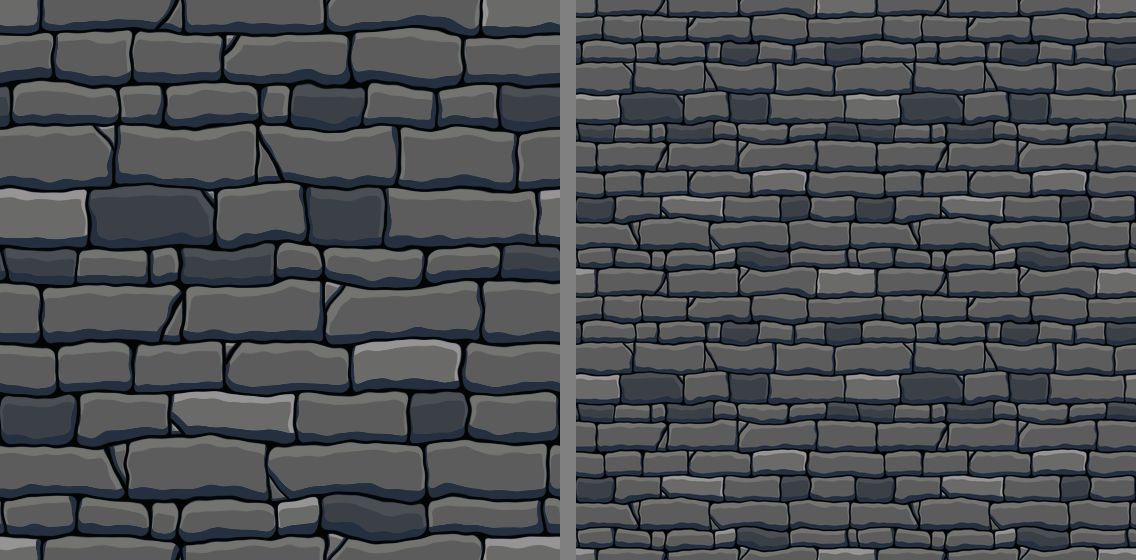
Left: one tile. Right: repeated 2 by 2.
Give the GLSL for this texture, as a WebGL 2 fragment shader.

```glsl
#version 300 es
precision highp float;

#define TILE 768.0        // design units across the canvas
#define GAP 2.0           // half width of the mortar line
#define SHADE_DEPTH 11.0  // height of the lower shadow
#define LIGHT_DEPTH 10.5  // height of the upper highlight
#define SWAY 20.0         // slow bending of the courses
#define WOBBLE 5.0        // hand-drawn edge waver
#define MORTAR vec3(0.01, 0.02, 0.02)
#define SHADOW vec3(0.14, 0.19, 0.25)
#define GREY vec3(0.36)
#define GREY_LIT vec3(0.45, 0.45, 0.44)
#define SLATE vec3(0.23, 0.25, 0.28)
#define PALE_LIT vec3(0.59, 0.58, 0.58)

uniform vec2 u_resolution;
out vec4 outColor;

// Course tops, the bond of each course, and masks of its dark and pale stones
const int COURSES = 11;
const float TOPS[12] = float[](45., 115., 173., 258., 338., 390., 467., 538., 608., 683., 737., 813.);
const int BOND[11] = int[](1, 2, 0, 1, 2, 0, 1, 1, 0, 2, 0);
const int DARK[11] = int[](0, 66, 0, 5, 137, 0, 0, 17, 0, 32, 0);
const int PALE[11] = int[](0, 0, 0, 8, 0, 0, 8, 4, 0, 16, 8);

// Three bonds: long, medium (with an optional split) and short stones
const float JOINTS[18] = float[](57., 250., 445., 662.,
  75., 183., 308., 482., 634., 717.,
  5., 104., 207., 246., 378., 440., 585., 688.);
const int FIRST[3] = int[](0, 4, 10);
const int COUNT[3] = int[](4, 5, 8);

struct Stone { vec2 mid, halfSize, cutAt, cutNormal; float radius, cutGap, side; };

vec2 hash2(vec2 p) {
  vec3 q = fract(p.xyx * vec3(0.1031, 0.1030, 0.0973));
  q += dot(q, q.yzx + 33.33);
  return fract((q.xx + q.yz) * q.zy);
}

// Gradient noise that wraps after a whole number of cells
float wrapNoise(vec2 uv, float cells, float seed) {
  vec2 p = uv * cells, i = floor(p), f = fract(p);
  vec2 w = f * f * f * (f * (f * 6.0 - 15.0) + 10.0);
  float n[4];
  for (int c = 0; c < 4; c++) {
    vec2 corner = vec2(c & 1, c >> 1);
    vec2 gradient = hash2(mod(i + corner, cells) + seed) * 2.0 - 1.0;
    n[c] = dot(gradient, f - corner);
  }
  return mix(mix(n[0], n[1], w.x), mix(n[2], n[3], w.x), w.y);
}

float joint(int course, int k, int count) {
  if (k == count) return JOINTS[FIRST[BOND[course]]] + TILE;
  if (course == 9 && k == 7) return 745.0;  // one wide stone, then a sliver
  return JOINTS[FIRST[BOND[course]] + k];
}

// Rounded block, split along its cut line
float stoneDistance(Stone s, vec2 p) {
  vec2 d = abs(p - s.mid) - s.halfSize + s.radius;
  float block = length(max(d, 0.0)) + min(max(d.x, d.y), 0.0) - s.radius;
  return max(block, s.cutGap - s.side * dot(p - s.cutAt, s.cutNormal));
}

void main() {
  vec2 uv = gl_FragCoord.xy / u_resolution;
  float soft = 0.7 * TILE / min(u_resolution.x, u_resolution.y);
  vec2 p = vec2(uv.x, 1.0 - uv.y) * TILE;
  p.y += SWAY * wrapNoise(uv, 7.0, 3.0);
  p += WOBBLE * vec2(wrapNoise(uv, 28.0, 11.0), wrapNoise(uv, 28.0, 47.0));
  p.x += 2.0 * WOBBLE * wrapNoise(uv, 13.0, 71.0);

  // Find the course; some are mirrored, some shifted and turned over
  p.y = mod(p.y - TOPS[0], TILE) + TOPS[0];
  int course = 0;
  for (int i = 1; i < COURSES; i++) if (p.y >= TOPS[i]) course = i;
  bool mirrored = course >= 1 && course <= 3, turned = course == 7 || course == 8;
  float height = TOPS[course + 1] - TOPS[course];
  vec2 q = vec2(p.x, p.y - TOPS[course]);
  if (mirrored) q.x = 603.0 - q.x;
  if (turned) q = vec2(q.x + 76.0, height - q.y);
  float down = turned ? -1.0 : 1.0;

  // Find the stone
  int bond = BOND[course], count = COUNT[bond] + (course == 7 ? 1 : 0), k = 0;
  float start = joint(course, 0, count);
  q.x = mod(q.x - start, TILE) + start;
  for (int i = 1; i < count; i++) if (q.x >= joint(course, i, count)) k = i;
  float left = joint(course, k, count), right = joint(course, k + 1, count);
  vec2 random = hash2(vec2(course, k) + 5.0);

  Stone s;
  s.mid = vec2(left + right, height) * 0.5;
  s.halfSize = vec2(right - left, height) * 0.5 - GAP;
  s.radius = min(mix(6.0, 14.0, random.x), s.halfSize.x * 0.5);
  s.cutAt = vec2(0.0);
  s.cutNormal = vec2(0.0);
  s.cutGap = -1e4;

  // Slanted ends and cracked corners; the chip lies on the positive side
  bool slant = bond == 0 && k == 0, crack = bond < 2 && k == 2;
  if (slant) { s.cutAt = vec2(right, 12.0); s.cutNormal = vec2(0.89, 0.45); s.cutGap = 2.5; }
  if (crack) {
    s.cutAt = vec2(left + (bond == 0 ? 29.0 : 20.0), 2.0);
    s.cutNormal = vec2(-0.8, -0.6);
    s.cutGap = bond == 0 ? 1.4 : 2.3;
  }
  s.side = dot(q - s.cutAt, s.cutNormal) > 0.0 ? 1.0 : -1.0;
  bool chip = (slant || crack) && s.side > 0.0;
  if (chip) s.radius = 3.0;

  // Stacked layers: shadow, highlight, face
  float depth = chip ? (slant ? 0.6 : 0.3) : 1.0;
  float waver = 7.0 * depth * wrapNoise(uv, 22.0, 29.0);
  float lean = (random.y - 0.5) * 9.0 * depth;
  float body = stoneDistance(s, q);
  float lit = max(body + 0.6, stoneDistance(s, q + vec2(lean, down * SHADE_DEPTH * depth)) + 1.0 + waver);
  float face = max(lit, stoneDistance(s, q + vec2(-lean, -down * LIGHT_DEPTH * depth)) + 1.5 * depth - waver);

  bool dark = (DARK[course] >> k & 1) == 1 && !chip;
  bool pale = (PALE[course] >> k & 1) == 1 || (chip && crack && !turned);
  vec3 faceColor = dark ? SLATE : pale ? mix(GREY, GREY_LIT, 0.6) : GREY;
  vec3 litColor = dark ? mix(SLATE, GREY, 0.5) : pale ? PALE_LIT : GREY_LIT;
  vec3 color = mix(MORTAR, SHADOW, smoothstep(soft, -soft, body));
  color = mix(color, litColor, smoothstep(soft, -soft, lit));
  color = mix(color, faceColor, smoothstep(soft, -soft, face));
  outColor = vec4(color, 1.0);
}
```
